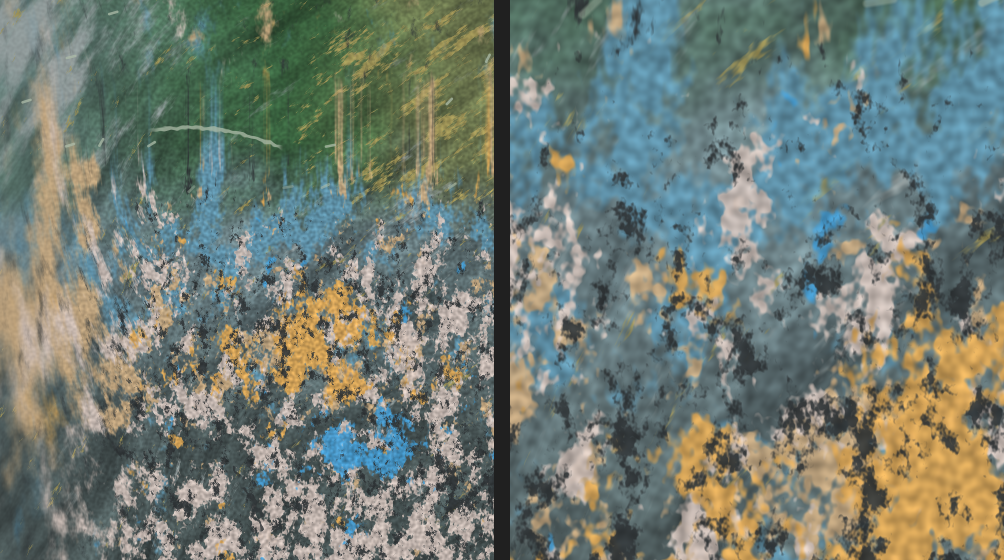
Left, the full canvas; right, a detail of the centre.
Write a Shadertoy shader that draws this texture.

```glsl
// Weathered abstract painting: soft green and grey strokes above, crusty
// peach, blue and orange paint over dark ground below. Each pigment is a layer
// of gradient noise, thresholded by broad regions that set its coverage.

#define GRAIN_SCALE 15.0   // paint flakes per canvas height
#define STROKE_SCALE 9.0   // brush strokes per canvas height
#define GRAIN_GAIN 0.74    // roughness where the paint is in focus
#define BLUR_GAIN 0.48     // roughness where it is out of focus
#define EDGE 0.15          // softness of flake borders
#define BLUR_EDGE 0.50     // softness out of focus
#define WARP 0.09          // irregularity of the regions
#define RELIEF 0.30        // strength of the surface tooth
#define TICK_GRID 13.0     // cells for the small pale scratches

const vec3 GREEN  = vec3(0.18, 0.34, 0.20);
const vec3 OLIVE  = vec3(0.40, 0.44, 0.28);
const vec3 SLATE  = vec3(0.26, 0.31, 0.31);
const vec3 STEEL  = vec3(0.38, 0.46, 0.48);
const vec3 MIST   = vec3(0.57, 0.61, 0.61);
const vec3 SKY    = vec3(0.35, 0.56, 0.66);
const vec3 AZURE  = vec3(0.24, 0.58, 0.79);
const vec3 OCHRE  = vec3(0.62, 0.57, 0.32);
const vec3 PEACH  = vec3(0.76, 0.64, 0.48);
const vec3 BLUSH  = vec3(0.79, 0.73, 0.70);
const vec3 ORANGE = vec3(0.84, 0.63, 0.31);
const vec3 SOOT   = vec3(0.16, 0.18, 0.19);

vec2 hash2(vec2 p) {
    vec3 q = fract(p.xyx * vec3(0.1031, 0.1030, 0.0973));
    q += dot(q, q.yzx + 33.33);
    return fract((q.xx + q.yz) * q.zy);
}

float cornerSlope(vec2 cell, vec2 offset) {
    float a = 6.2832 * hash2(cell + 200.0).x;
    return dot(vec2(cos(a), sin(a)), offset);
}

float gradientNoise(vec2 p) {
    vec2 i = floor(p), f = p - i, e = vec2(1, 0);
    vec2 u = f * f * f * (f * (f * 6.0 - 15.0) + 10.0);
    return mix(mix(cornerSlope(i, f), cornerSlope(i + e, f - e), u.x),
               mix(cornerSlope(i + e.yx, f - e.yx), cornerSlope(i + 1.0, f - 1.0), u.x), u.y);
}

float fbm(vec2 p, float gain) {
    float sum = 0.0, amp = 1.0;
    for (int i = 0; i < 5; i++) {
        sum += amp * gradientNoise(p);
        p = mat2(1.98, 0.28, -0.28, 1.98) * p + 17.3;
        amp *= gain;
    }
    return sum;
}

// Soft elliptical area, 1 at its centre
float region(vec2 uv, vec2 centre, vec2 radius) {
    vec2 d = (uv - centre) / radius;
    return exp(-dot(d, d));
}

// Lays a pigment where grain plus cover rises above zero
vec3 paint(vec3 col, vec3 pigment, float cover, float grain, float edge) {
    return mix(col, pigment, 0.93 * smoothstep(-edge, edge, grain + cover));
}

float segment(vec2 p, vec2 a, vec2 b) {
    vec2 d = b - a;
    return length(p - a - d * clamp(dot(p - a, d) / dot(d, d), 0.0, 1.0));
}

void mainImage(out vec4 fragColor, in vec2 fragCoord) {
    vec2 p = fragCoord / iResolution.y;
    vec2 uv = fragCoord / iResolution.xy;
    vec2 q = uv + WARP * vec2(fbm(p * 5.0, 0.6), fbm(p * 5.0 + 40.0, 0.6));

    // Focus falls off to the left and, gently, to the top
    float focus = smoothstep(0.0, 0.34, uv.x) * (1.0 - 0.45 * smoothstep(0.6, 0.9, uv.y));
    float gain = mix(BLUR_GAIN, GRAIN_GAIN, focus);
    float edge = mix(BLUR_EDGE, EDGE, focus);

    // Paint domains: upright flakes and slanted brush strokes
    vec2 flake = p * GRAIN_SCALE * vec2(1.15, mix(0.4, 0.85, focus));
    float slant = mix(1.05, 0.65, smoothstep(0.2, 0.6, uv.x));
    vec2 dir = vec2(cos(slant), sin(slant));
    vec2 centred = p - vec2(0.35, 0.8);
    vec2 stroke = STROKE_SCALE * vec2(0.5 * dot(centred, dir), 1.7 * dot(centred, vec2(-dir.y, dir.x)));

    // Ground colours
    float top = smoothstep(0.55, 0.78, q.y);
    vec3 col = mix(SLATE, STEEL, region(q, vec2(0.45, 0.55), vec2(0.7, 0.2)));
    col = mix(col, mix(GREEN, OLIVE, smoothstep(0.55, 0.95, q.x)), top);
    col = mix(col, STEEL, 0.8 * region(q, vec2(0.05, 0.9), vec2(0.3, 0.35)));
    col *= 1.0 + 0.38 * fbm(stroke, 0.65);

    // Thin washes and strokes
    float mist = 1.1 * region(q, vec2(0.06, 0.97), vec2(0.26, 0.3)) + 0.5 * region(q, vec2(0.8, 0.58), vec2(0.3, 0.09));
    col = paint(col, MIST, mist - 0.85, fbm(stroke * 1.5 + 11.0, gain), 0.42);
    float ochre = 0.55 * region(q, vec2(0.92, 0.82), vec2(0.4, 0.3));
    col = paint(col, OCHRE, ochre - 0.78, fbm(stroke * 1.9 + 23.0, GRAIN_GAIN), 0.22);
    float sky = 0.65 * region(q, vec2(0.4, 0.56), vec2(0.5, 0.16)) + 0.4 * region(q, vec2(0.72, 0.66), vec2(0.25, 0.14));
    col = paint(col, SKY, sky - 0.7, fbm(flake * 0.7 + 31.0, gain), edge + 0.1);

    // Peach bands and the blush crust
    float low = smoothstep(0.62, 0.42, q.y) * smoothstep(-0.05, 0.25, q.x + 0.4 * q.y);
    float peach = 1.0 * region(q, vec2(0.11, 0.68), vec2(0.05, 0.2)) + 0.75 * region(q, vec2(0.08, 0.38), vec2(0.2, 0.17))
                + 0.4 * region(q, vec2(0.6, 0.36), vec2(0.6, 0.13));
    col = paint(col, PEACH, peach - 0.66, fbm(flake * 0.9 + 47.0, gain), edge);
    float blush = 0.48 * low + 0.35 * region(q, vec2(0.9, 0.42), vec2(0.16, 0.13)) + 0.4 * region(q, vec2(0.7, 0.05), vec2(0.4, 0.1))
                + 0.42 * region(q, vec2(0.28, 0.64), vec2(0.18, 0.16)) + 0.3 * region(q, vec2(0.43, 0.95), vec2(0.06, 0.04));
    col = paint(col, BLUSH, blush - 0.73, fbm(flake + 59.0, gain), edge);

    // Strong blue and orange accents, then dark pits
    float azure = 1.1 * region(q, vec2(0.69, 0.2), vec2(0.13, 0.07)) + 0.85 * region(q, vec2(0.95, 0.23), vec2(0.14, 0.06));
    col = paint(col, AZURE, azure - 0.88, fbm(flake * 0.8 + 71.0, gain), edge);
    float orange = 0.7 * region(q, vec2(0.62, 0.4), vec2(0.15, 0.08)) + 0.32 * region(q, vec2(0.6, 0.36), vec2(0.5, 0.13));
    col = paint(col, ORANGE, orange - 0.8, fbm(flake * 0.8 + 83.0, gain), edge);
    float pits = 0.3 * low * focus + 0.5 * region(q, vec2(0.92, 0.13), vec2(0.15, 0.05)) + 0.15 * region(q, vec2(0.55, 0.5), vec2(0.3, 0.2));
    col = paint(col, SOOT, pits - 0.74, fbm(flake * 2.0 + 97.0, gain), edge + 0.1);

    // Surface tooth
    float tooth = gradientNoise(p * 150.0) + 0.6 * gradientNoise(p * 75.0 + 9.0);
    col *= 1.0 + RELIEF * tooth * mix(0.25, 1.0, focus);

    // Scattered pale scratches, a feathered arc and a dark crack
    vec2 cell = floor(p * TICK_GRID), rnd = hash2(cell + 5.0);
    vec2 tick = 0.07 * vec2(0.5 + rnd.x, 1.2 - rnd.x);
    vec2 local = fract(p * TICK_GRID) - 0.3 - 0.4 * rnd;
    float scratch = step(0.76, rnd.y) * top * smoothstep(0.045, 0.015, segment(local, -tick, tick));
    float arc = abs(uv.y - 0.772 + (uv.x - 0.38) * (uv.x - 0.38) - 0.004 * gradientNoise(p * 90.0));
    float span = smoothstep(0.29, 0.33, uv.x) * smoothstep(0.575, 0.56, uv.x);
    scratch = max(scratch, span * smoothstep(0.005, 0.002, arc));
    col = mix(col, vec3(0.68, 0.74, 0.66), 0.75 * scratch);
    float crack = segment(q, vec2(0.46, 0.17), vec2(0.49, 0.07));
    col = mix(col, SOOT, 0.8 * smoothstep(0.006, 0.002, crack));

    fragColor = vec4(clamp(col * 0.96 + 0.03, 0.0, 1.0), 1.0);
}
```
